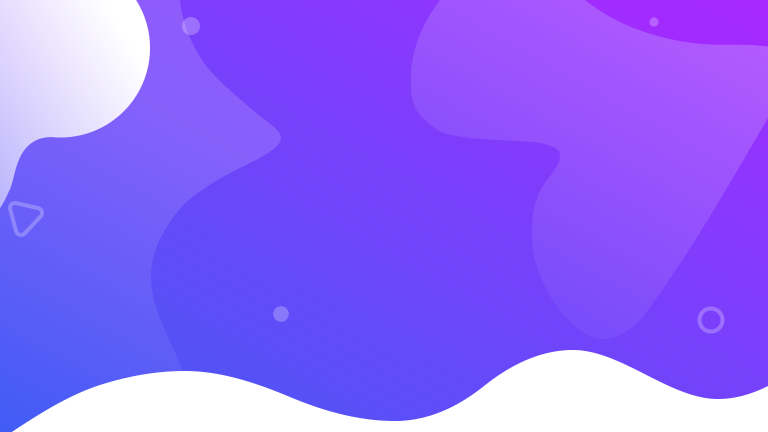
Write a Shadertoy shader that draws this background.

```glsl
// Draws a violet gradient with soft flowing blobs, small outlines and a white wave.

const vec2 FRAME = vec2(7.68, 4.32);
const vec3 WHITE = vec3(1.0);
const vec3 BLUE = vec3(0.25, 0.36, 0.96);
const vec3 MAGENTA = vec3(0.64, 0.17, 1.0);
const vec3 CORNER = vec3(0.66, 0.15, 1.0);

// Cubic arc between two knots of (position, value, slope)
float arc(float s, vec3 a, vec3 b) {
    float span = b.x - a.x;
    float t = clamp((s - a.x) / span, 0.0, 1.0);
    float r = 1.0 - t;
    return mix(a.y, b.y, t * t * (3.0 - 2.0 * t)) + span * t * r * (a.z * r - b.z * t);
}

// Smooth curve through five knots
float curve(float s, vec3 a, vec3 b, vec3 c, vec3 d, vec3 e) {
    if (s < b.x) return arc(s, a, b);
    if (s < c.x) return arc(s, b, c);
    if (s < d.x) return arc(s, c, d);
    return arc(s, d, e);
}

// Antialiased coverage, about one pixel wide
float fill(float d) {
    float width = max(length(vec2(dFdx(d), dFdy(d))), 1e-5);
    return clamp(0.5 - d / width, 0.0, 1.0);
}

float disc(vec2 p, vec2 center, float radius) {
    return length(p - center) - radius;
}

float stroke(float d, float halfWidth) {
    return abs(d) - halfWidth;
}

// Distance to a segment, and the side of it
vec2 edge(vec2 p, vec2 a, vec2 b) {
    vec2 v = b - a, w = p - a;
    float t = clamp(dot(w, v) / dot(v, v), 0.0, 1.0);
    return vec2(length(w - v * t), v.x * w.y - v.y * w.x);
}

float triangle(vec2 p, vec2 a, vec2 b, vec2 c) {
    vec2 d = min(edge(p, a, b), min(edge(p, b, c), edge(p, c, a)));
    return d.y > 0.0 ? -d.x : d.x;
}

// Left band: its right border bends around a rounded tip
float bandShape(vec2 p) {
    float upper = curve(p.y, vec3(0.0, 1.80, 0.1), vec3(0.6, 2.02, 0.65),
        vec3(1.12, 2.55, 1.15), vec3(1.38, 2.81, 0.0), vec3(1.68, 2.40, -2.0));
    float lower = curve(p.y, vec3(1.68, 2.40, -2.0), vec3(1.95, 1.95, -1.35),
        vec3(2.30, 1.65, -0.6), vec3(2.77, 1.51, 0.0), vec3(3.71, 1.83, 0.4));
    return p.x - (p.y < 1.68 ? upper : lower);
}

// Right blob: bounded by a left border and a rounded underside
float blobShape(vec2 p) {
    float upper = curve(p.y, vec3(0.0, 4.40, -0.75), vec3(0.78, 4.11, 0.0),
        vec3(1.26, 4.32, 1.4), vec3(1.38, 4.70, 8.0), vec3(1.43, 5.40, 4.5));
    float lower = curve(p.y, vec3(1.43, 5.40, 4.5), vec3(1.56, 5.60, 0.0),
        vec3(1.80, 5.47, -0.75), vec3(2.38, 5.32, 0.0), vec3(3.0, 5.52, 0.55));
    float under = curve(p.x, vec3(5.5, 2.96, 1.5), vec3(6.03, 3.39, 0.0),
        vec3(6.35, 3.25, -0.85), vec3(6.6, 2.93, -1.4), vec3(7.68, 1.18, -1.7));
    return max((p.y < 1.43 ? upper : lower) - p.x, p.y - under);
}

// Top right corner
float cornerShape(vec2 p) {
    return p.y - curve(p.x, vec3(5.6, -0.22, 0.9), vec3(5.85, 0.0, 0.78),
        vec3(6.45, 0.32, 0.33), vec3(7.15, 0.445, 0.02), vec3(7.68, 0.465, 0.15));
}

// Pale cloud: a disc joined to a curved skirt
float cloudShape(vec2 p) {
    float skirt = curve(p.x, vec3(0.0, 2.08, -1.3), vec3(0.10, 1.89, -2.2),
        vec3(0.17, 1.65, -2.9), vec3(0.28, 1.46, -0.95), vec3(0.55, 1.37, 0.0));
    return min(disc(p, vec2(0.605, 0.48), 0.895), max(p.y - skirt, p.x - 0.6));
}

// White wave along the bottom
float waveShape(vec2 p) {
    float west = curve(p.x, vec3(0.0, 4.40, -0.68), vec3(1.0, 3.85, -0.32),
        vec3(1.85, 3.71, 0.0), vec3(2.9, 3.97, 0.42), vec3(3.95, 4.21, 0.0));
    float east = curve(p.x, vec3(3.95, 4.21, 0.0), vec3(4.84, 3.86, -0.8),
        vec3(5.73, 3.50, 0.0), vec3(7.18, 3.99, 0.0), vec3(7.68, 3.86, -0.5));
    return (p.x < 3.95 ? west : east) - p.y;
}

void mainImage(out vec4 fragColor, in vec2 fragCoord) {
    vec2 uv = fragCoord / iResolution.xy;
    vec2 p = vec2(uv.x, 1.0 - uv.y) * FRAME; // y runs down from the top
    float ramp = 0.5 * (uv.x + uv.y);
    vec3 color = mix(BLUE, MAGENTA, ramp);

    // Translucent blobs brighten along the ramp
    color = mix(color, WHITE, fill(bandShape(p)) * min(0.32 * ramp, 0.15));
    float blobGlow = max(0.05 + 0.36 * (ramp - 0.5), 0.0);
    float corner = fill(cornerShape(p));
    color = mix(color, WHITE, fill(blobShape(p)) * blobGlow * (1.0 - corner));
    color = mix(color, CORNER, 0.5 * corner);
    float cloudGlow = clamp(0.55 + 0.2 * p.x + 0.12 * (2.0 - p.y), 0.0, 1.0);
    color = mix(color, WHITE, fill(cloudShape(p)) * cloudGlow);

    // Small dots, ring and rounded triangle
    float dots = min(disc(p, vec2(1.91, 0.26), 0.09), disc(p, vec2(2.81, 3.14), 0.078));
    dots = min(dots, disc(p, vec2(6.54, 0.22), 0.045));
    float ring = stroke(disc(p, vec2(7.11, 3.20), 0.115), 0.02);
    float tri = triangle(p, vec2(0.15, 2.08), vec2(0.37, 2.13), vec2(0.21, 2.30));
    float outlines = min(ring, stroke(tri - 0.05, 0.02));
    color = mix(color, WHITE, 0.25 * max(fill(dots), fill(outlines)));

    color = mix(color, WHITE, fill(waveShape(p)));
    fragColor = vec4(color, 1.0);
}
```
